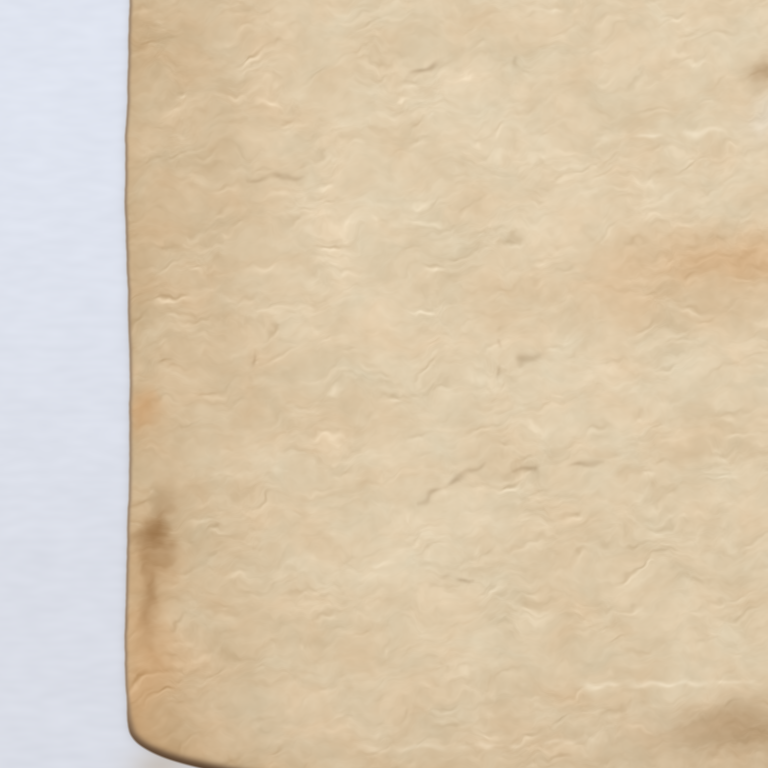
A WebGL 2 fragment shader for this texture:

```glsl
#version 300 es
precision highp float;
// Aged, wrinkled parchment with a worn left edge and corner on a pale wall.
uniform vec2 u_resolution;
out vec4 fragColor;

vec2 hash2(vec2 p) {
    vec3 q = fract(p.xyx * vec3(0.1031, 0.1030, 0.0973));
    q += dot(q, q.yzx + 33.33);
    return fract((q.xx + q.yz) * q.zy);
}

vec2 gradientAt(vec2 cell) {
    float angle = 6.2832 * hash2(cell + 71.0).x;
    return vec2(cos(angle), sin(angle));
}

float noise(vec2 p) {
    vec2 i = floor(p), f = fract(p);
    vec2 u = f * f * f * (f * (f * 6.0 - 15.0) + 10.0), e = vec2(1, 0);
    float low = mix(dot(gradientAt(i), f), dot(gradientAt(i + e), f - e), u.x);
    float high = mix(dot(gradientAt(i + e.yx), f - e.yx), dot(gradientAt(i + 1.0), f - 1.0), u.x);
    return mix(low, high, u.y);
}

float fbm(vec2 p) {
    float sum = 0.0, amp = 0.6;
    for (int i = 0; i < 4; i++) {
        sum += amp * noise(p);
        p = mat2(1.6, 1.2, -1.2, 1.6) * p + 17.3;
        amp *= 0.55;
    }
    return sum;
}

// Soft elliptical stain.
float blot(vec2 p, vec2 center, vec2 radius) {
    vec2 d = (p - center) / radius;
    return exp(-dot(d, d));
}

// Soft line that fades toward both ends.
float crease(vec2 p, vec2 a, vec2 b, float width) {
    vec2 ab = b - a;
    float t = clamp(dot(p - a, ab) / dot(ab, ab), 0.0, 1.0);
    float d = length(p - a - ab * t) / width;
    return exp(-d * d) * (0.4 + 2.4 * t * (1.0 - t));
}

// Short tilted wrinkles, one per jittered cell: dark groove, light rim.
float wrinkles(vec2 p, vec2 cells) {
    vec2 g = p * cells, base = floor(g);
    float sum = 0.0;
    for (int k = 0; k < 9; k++) {
        vec2 cell = base + vec2(k % 3 - 1, k / 3 - 1);
        vec2 r = hash2(cell), s = hash2(cell + 41.0);
        vec2 d = (g - cell - r) / cells;
        d.y -= d.x * (s.x * 0.8 - 0.2);
        float along = exp(-pow(d.x / (0.006 + 0.014 * s.y), 2.0));
        float groove = exp(-pow(d.y / 0.0032, 2.0));
        float rim = exp(-pow((d.y + 0.006) / 0.0035, 2.0));
        sum += along * (rim * r.y - groove * s.x);
    }
    return sum;
}

void main() {
    vec2 uv = gl_FragCoord.xy / u_resolution;

    // Wall: cool white with faint, broken grain
    vec3 wall = mix(vec3(0.855, 0.868, 0.905), vec3(0.875, 0.895, 0.94), smoothstep(0.1, 0.9, uv.y));
    wall += 0.014 * noise(uv * vec2(30, 100)) + 0.016 * fbm(uv * vec2(12, 24));

    // Worn outline: nearly straight side, curved lower corner
    float k = max(0.07 - uv.y, 0.0) / 0.07;
    float edgeX = 0.166 + 0.003 * sin(uv.y * 11.0 - 3.6) + 0.003 * fbm(vec2(uv.y * 17.0, 4.3));
    float slope = 4.3 * pow(k, 2.2);
    float d = (uv.x - edgeX - 0.094 * pow(k, 3.2)) / sqrt(1.0 + slope * slope);

    // Paper base: broad light and dark areas
    vec2 warped = uv + 0.035 * vec2(fbm(uv * 12.0), fbm(uv * 12.0 + 31.0));
    vec3 paper = mix(vec3(0.825, 0.73, 0.595), vec3(0.865, 0.788, 0.664), smoothstep(0.17, 0.5, uv.x));
    paper += vec3(0.012, 0.014, 0.016) * blot(uv, vec2(0.65, 0.8), vec2(0.4, 0.35));
    paper -= vec3(0.035, 0.045, 0.055) * exp(-max(d, 0.0) / 0.035);
    paper -= vec3(0.03, 0.04, 0.045) * smoothstep(0.2, 0.0, uv.y);

    // Irregular mottling: lightness, then a pink to olive drift
    paper += vec3(0.05, 0.06, 0.07) * fbm(uv * vec2(6, 9));
    paper += vec3(0.045, 0.05, 0.055) * fbm(warped * vec2(19, 26));
    paper += vec3(0.014, -0.006, -0.016) * fbm(warped * vec2(13, 17) + 50.0) * 1.6;

    // Stains
    vec3 rust = vec3(0.8, 0.6, 0.4), umber = vec3(0.54, 0.38, 0.22);
    paper = mix(paper, rust, 0.4 * blot(warped, vec2(0.97, 0.665), vec2(0.11, 0.035)));
    paper = mix(paper, rust, 0.22 * blot(warped, vec2(0.86, 0.63), vec2(0.15, 0.06)));
    paper = mix(paper, rust, 0.55 * blot(warped, vec2(0.193, 0.46), vec2(0.02, 0.025)));
    paper = mix(paper, rust, 0.45 * blot(warped, vec2(0.19, 0.13), vec2(0.04, 0.12)));
    paper = mix(paper, umber, 0.65 * blot(warped, vec2(0.207, 0.31), vec2(0.015, 0.045)));
    paper = mix(paper, umber, 0.4 * blot(warped, vec2(0.197, 0.22), vec2(0.011, 0.06)));
    paper = mix(paper, umber, 0.35 * blot(warped, vec2(0.97, 0.045), vec2(0.12, 0.035)));
    paper = mix(paper, umber, 0.35 * blot(warped, vec2(0.995, 0.905), vec2(0.018, 0.02)));
    paper = mix(paper, vec3(0.9, 0.85, 0.77), 0.7 * blot(warped, vec2(0.995, 0.845), vec2(0.025, 0.025)));

    // Patchy relief lit from above, plus scattered wrinkles
    vec2 fibre = (warped - vec2(0, 0.12 * uv.x)) * vec2(22, 42);
    float relief = fbm(fibre) - fbm(fibre + vec2(0, 0.24));
    float patchy = 0.65 + 1.1 * smoothstep(-0.15, 0.3, fbm(uv * 11.0 + 80.0));
    float shade = 0.042 * relief + 0.045 * wrinkles(warped, vec2(11, 18)) + 0.022 * wrinkles(warped + 3.7, vec2(19, 31));
    shade = shade * patchy + 0.016 * noise(uv * 70.0);

    // Principal dark folds and bright ridges
    vec2 q = uv + 0.012 * vec2(noise(uv * 35.0), noise(uv * 35.0 + 9.0));
    float folds = crease(q, vec2(0.49, 0.877), vec2(0.59, 0.927), 0.004)
        + 0.7 * crease(q, vec2(0.671, 0.915), vec2(0.673, 0.955), 0.003)
        + 0.6 * crease(q, vec2(0.65, 0.51), vec2(0.651, 0.555), 0.003)
        + 0.7 * crease(q, vec2(0.65, 0.522), vec2(0.72, 0.538), 0.008)
        + 0.9 * crease(q, vec2(0.545, 0.345), vec2(0.64, 0.402), 0.0035)
        + 0.9 * crease(q, vec2(0.67, 0.386), vec2(0.78, 0.398), 0.0035)
        + 0.5 * crease(q, vec2(0.327, 0.49), vec2(0.328, 0.545), 0.003)
        + 0.9 * crease(q, vec2(0.565, 0.244), vec2(0.61, 0.244), 0.004)
        + 0.6 * crease(q, vec2(0.32, 0.765), vec2(0.4, 0.773), 0.003);
    float ridges = crease(q, vec2(0.78, 0.815), vec2(0.95, 0.831), 0.004)
        + crease(q, vec2(0.46, 0.024), vec2(0.78, 0.036), 0.004)
        + crease(q, vec2(0.68, 0.105), vec2(0.98, 0.112), 0.004);
    float broken = smoothstep(-0.3, 0.2, noise(uv * vec2(28, 40) + 6.0));
    paper += shade * vec3(1.0, 1.08, 1.15) - folds * broken * vec3(0.13, 0.14, 0.14) + ridges * broken * vec3(0.06, 0.07, 0.08);

    // Thin dark rim, heaviest around the corner
    float corner = smoothstep(0.1, 0.01, uv.y);
    float rim = exp(-pow((d - 0.001) / mix(0.003, 0.01, corner), 2.0));
    paper = mix(paper, mix(vec3(0.55, 0.47, 0.4), vec3(0.3, 0.22, 0.16), corner), rim * mix(0.7, 0.85, corner));
    wall -= vec3(0.06, 0.07, 0.085) * exp(-max(-d, 0.0) / 0.004);
    wall = mix(wall, vec3(0.74, 0.69, 0.63), 0.6 * blot(uv, vec2(0.21, 0.0), vec2(0.04, 0.025)));

    float soft = max(0.002, 1.0 / u_resolution.y);
    fragColor = vec4(mix(wall, paper, smoothstep(-soft, soft, d)), 1.0);
}
```
